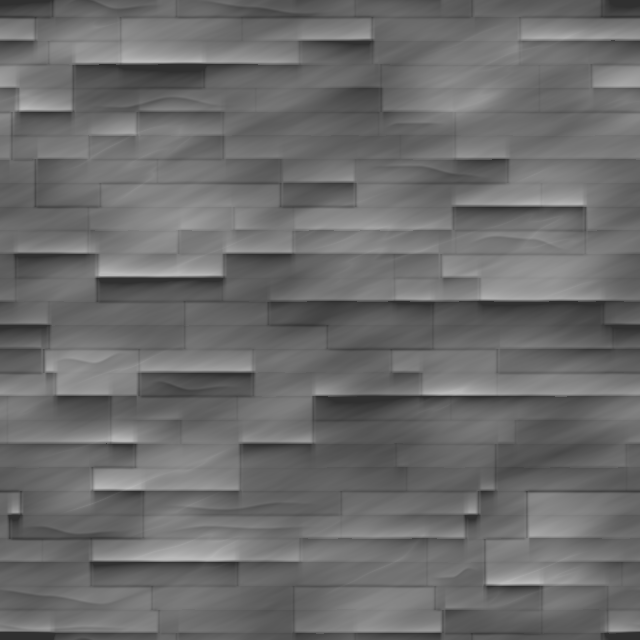
This texture map is drawn by a WebGL 2 fragment shader. Its source:

```glsl
#version 300 es
precision highp float;
// Seamless grey wall of thin, uneven split-stone courses with soft ledge shadows.

uniform vec2 u_resolution;
out vec4 outColor;

const float ROWS = 27.0;           // courses up the canvas
const float STONES = 5.0;          // stones along each course
const float ROW_SHIFT = 0.28;      // height of the lowest joint, in courses
const float END_JITTER = 0.75;     // spread of stone lengths
const float TALL_SHARE = 0.42;     // stones that span two courses
const float END_BLEND = 0.006;     // softness of depth steps at stone ends
const float BED_BLEND = 0.13;      // softness of depth steps at beds, in courses
const float JOINT_WIDTH = 0.07;    // bed joint, in courses
const float END_WIDTH = 0.0017;    // end joint, in canvas widths
const float BASE_GREY = 0.432;
const float DEPTH_TONE = 0.08;
const float FACE_TILT = 0.025;
const float SHADOW = 0.35;
const float LEDGE_LIGHT = 0.36;
const float GRAIN = 0.19;
const float CLOUDS = 0.18;
const float VEINS = 0.05;
const float CHIP_SHARE = 0.13;

struct Stone {
    float depth;    // how far it stands out, blended at its ends
    float along;    // 0 to 1 from left to right
    float endDist;  // distance to the nearest end, in canvas widths
    float endStep;  // depth difference at that end
    vec2 id;
};

float hash(vec2 p) {
    return fract(sin(dot(p, vec2(127.1, 311.7))) * 43758.5453);
}

// Value noise that wraps after the given number of cells
float noise(vec2 p, float period) {
    vec2 i = floor(p), f = fract(p);
    f = f * f * (3.0 - 2.0 * f);
    vec2 a = mod(i, period), b = mod(i + 1.0, period);
    return mix(mix(hash(a), hash(vec2(b.x, a.y)), f.x),
               mix(hash(vec2(a.x, b.y)), hash(b), f.x), f.y);
}

float fbm(vec2 p, float period) {
    float sum = 0.0, amp = 0.5;
    for (int k = 0; k < 4; k++) {
        sum += amp * noise(p * period, period);
        period *= 2.0;
        amp *= 0.5;
    }
    return sum;
}

// Courses are laid in pairs that share every second end
float stoneEnd(float i, float row) {
    i = mod(i, STONES);
    float seedRow = mod(i, 2.0) < 0.5 ? floor(row / 2.0) + 50.0 : row;
    return END_JITTER * hash(vec2(i + 17.0, seedRow));
}

// Face depth, leaning from one end to the other; tall stones share one face
float faceDepth(float i, float row, float along) {
    vec2 id = vec2(mod(i, STONES), floor(row / 2.0) + 80.0);
    if (hash(id + 3.3) > TALL_SHARE) id.y = row;
    return hash(id + 41.3) + 0.7 * (hash(id + 73.9) - 0.5) * (along - 0.5);
}

Stone stoneAt(float x, float row) {
    row = mod(row, ROWS);
    float u = (x + hash(vec2(floor(row / 2.0), 5.7))) * STONES;
    float i = floor(u);
    if (u < i + stoneEnd(i, row)) i -= 1.0;
    float left = i + stoneEnd(i, row), right = i + 1.0 + stoneEnd(i + 1.0, row);
    float along = (u - left) / (right - left);
    float side = along < 0.5 ? -1.0 : 1.0;
    float endDist = min(u - left, right - u) / STONES;
    float own = faceDepth(i, row, along);
    float next = faceDepth(i + side, row, side < 0.0 ? 1.0 : 0.0);
    float blend = 0.5 * (1.0 - smoothstep(0.0, END_BLEND, endDist));
    return Stone(mix(own, next, blend), along, endDist, abs(own - next),
                 vec2(mod(i, STONES), row));
}

float line(float dist, float width) {
    return exp(-dist * dist / (width * width));
}

// Broken lower lip: a faint lit edge above a darker hollow
float chip(Stone s, float f) {
    float seed = hash(s.id + 9.1);
    float curve = 0.15 + 0.7 * noise(vec2(s.along * 3.5 + seed * 300.0, 4.0), 64.0);
    float d = f - curve;
    float ends = smoothstep(0.05, 0.3, s.along) * (1.0 - smoothstep(0.6, 0.95, s.along));
    float tone = mix(-0.07 * exp(d * 4.0), 0.05 * exp(-d * 4.0), smoothstep(-0.07, 0.07, d));
    return tone * ends * step(seed, CHIP_SHARE);
}

void main() {
    vec2 uv = gl_FragCoord.xy / u_resolution;

    // Sheared and stretched noise gives slanting cleft grain
    vec2 slant = vec2(uv.x - uv.y, 3.0 * uv.y - uv.x);
    float grain = fbm(slant, 9.0);
    float clouds = noise(vec2(uv.x, 2.0 * uv.y) * 7.0, 7.0);

    float y = uv.y * ROWS - ROW_SHIFT + 0.03 * (noise(uv * 24.0, 24.0) - 0.5);
    float row = floor(y), f = fract(y);
    Stone s = stoneAt(uv.x, row);
    float above = stoneAt(uv.x, row + 1.0).depth - s.depth;
    float below = s.depth - stoneAt(uv.x, row - 1.0).depth;

    // Relief: shade under overhangs, light on projecting lower lips
    float nearBed = 1.0 - smoothstep(0.0, BED_BLEND, f);
    float nearTop = 1.0 - smoothstep(0.0, BED_BLEND, 1.0 - f);
    float depth = s.depth + 0.5 * (above * nearTop - below * nearBed);
    float grey = BASE_GREY + DEPTH_TONE * (depth - 0.5) + FACE_TILT * (0.5 - f);
    grey -= SHADOW * max(above, 0.0) * exp(-2.8 * (1.0 - f)) * (1.0 - 0.3 * nearTop);
    grey += LEDGE_LIGHT * max(below, 0.0) * exp(-2.5 * f) * (1.0 - nearBed);
    grey += chip(s, f);

    // Weathered faces and pale veins
    float ridge = 1.0 - abs(2.0 * fbm(slant.yx + 0.37, 5.0) - 1.0);
    grey += GRAIN * (grain - 0.47) + CLOUDS * (clouds - 0.5);
    grey += VEINS * pow(clamp(ridge, 0.0, 1.0), 14.0) * smoothstep(0.4, 0.8, clouds);

    // Joints fade where neighbouring faces are level
    float bed = line(f, JOINT_WIDTH) * (0.01 + 0.14 * abs(below))
              + line(1.0 - f, JOINT_WIDTH) * (0.01 + 0.14 * abs(above));
    float end = line(s.endDist, END_WIDTH) * (0.015 + 0.08 * s.endStep);
    grey -= bed + end;

    outColor = vec4(vec3(clamp(grey, 0.19, 0.72)), 1.0);
}
```
